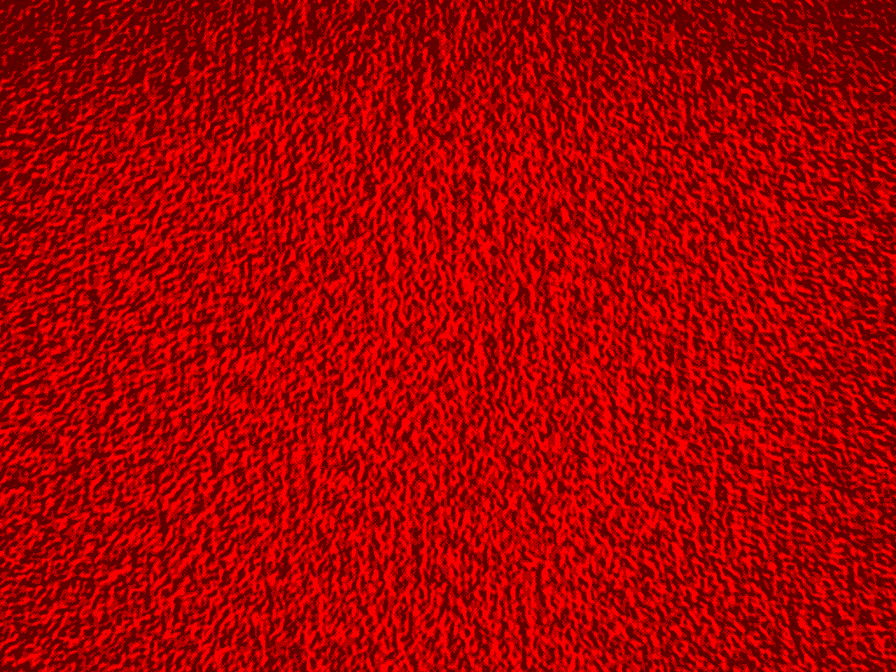
A Shadertoy shader for this texture:

```glsl
float hash(vec2 p) {
    return fract(sin(dot(p, vec2(127.1, 311.7))) * 43758.5453);
}

// Sum of short signed strokes with opposite flanks; they lean outward at the sides
float strokeNoise(vec2 p, float aspect) {
    vec2 home = floor(p);
    float sum = 0.0;
    for (int y = -2; y <= 2; y++)
    for (int x = -2; x <= 2; x++) {
        vec2 cell = home + vec2(x, y);
        vec2 center = cell + vec2(hash(cell), hash(cell + 17.3));
        float side = center.x / (170.0 * aspect) - 0.5;
        float angle = 1.57 + 1.9 * side + 1.4 * (hash(cell + 41.9) - 0.5);
        vec2 dir = vec2(cos(angle), sin(angle));
        vec2 d = p - center;
        float along = dot(d, dir);
        float across = dot(d, vec2(-dir.y, dir.x));
        float weight = sign(hash(cell + 73.7) - 0.5);
        sum += 0.71 * weight * (1.0 - 2.5 * across * across)
             * exp(-1.2 * along * along - 2.0 * across * across);
    }
    return sum;
}

void mainImage(out vec4 fragColor, in vec2 fragCoord) {
    vec2 uv = fragCoord / iResolution.xy;
    vec2 p = fragCoord / iResolution.y;
    float aspect = iResolution.x / iResolution.y;

    // Broad glow, fading to the sides and the top edge
    vec2 q = uv - vec2(0.5, 0.42);
    float light = 0.24 - 1.1 * q.x * q.x - 0.5 * q.y * q.y
                - (0.3 + 1.0 * q.x * q.x) * smoothstep(0.75, 1.0, uv.y);

    // Fine checkered dither
    vec2 weave = sin(3.14159 * 384.0 * p);
    float dither = 0.2 * weave.x * weave.y;

    // Dark, middle and bright red levels
    float tone = strokeNoise(p * 170.0, aspect) + light + dither;
    float red = 0.35 + 0.05 * smoothstep(-1.00, -0.80, tone)
              + 0.30 * smoothstep(-0.22, -0.09, tone)
              + 0.28 * smoothstep(0.46, 0.60, tone);
    fragColor = vec4(red, 0.0, 0.0, 1.0);
}
```
